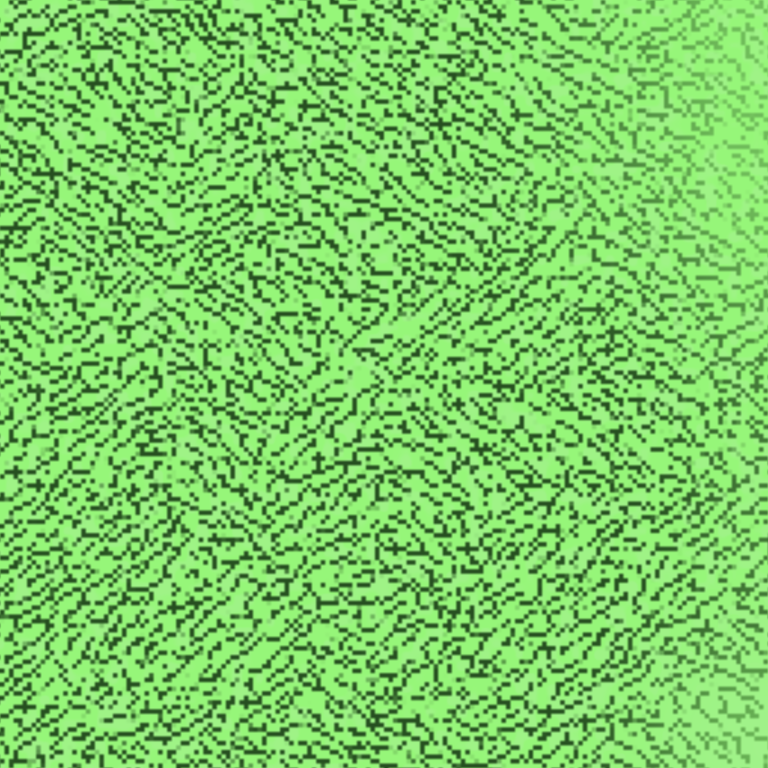
Give the GLSL for this texture, as a Shadertoy shader.

```glsl
const float CELLS = 170.0;
const vec3 LIGHT_GREEN = vec3(0.59, 0.965, 0.475);
const vec3 PALE_GREEN = vec3(0.63, 0.95, 0.54);
const vec3 DARK_GREEN = vec3(0.15, 0.31, 0.125);

float hash(vec2 p) {
    vec3 q = fract(vec3(p.xyx) * vec3(0.1031, 0.1030, 0.0973));
    q += dot(q, q.yzx + 33.33);
    return fract((q.x + q.y) * q.z);
}

float noise(vec2 p) {
    vec2 i = floor(p);
    vec2 f = p - i;
    f = f * f * (3.0 - 2.0 * f);
    float low = mix(hash(i), hash(i + vec2(1, 0)), f.x);
    float high = mix(hash(i + vec2(0, 1)), hash(i + vec2(1, 1)), f.x);
    return mix(low, high, f.y);
}

// Noise drawn out along one direction
float grain(vec2 p, float angle, float len, float width) {
    vec2 along = vec2(cos(angle), sin(angle));
    vec2 across = vec2(-along.y, along.x);
    return noise(vec2(dot(p, along) / len, dot(p, across) / width) + 300.0);
}

// Two crossing grains, each dominant in its own patches
float height(vec2 cell) {
    float patches = smoothstep(0.3, 0.7, noise(cell / 24.0 + 7.0));
    float rising = grain(cell, 0.55, 2.8, 1.3);
    float falling = grain(cell + 91.0, -0.5, 2.8, 1.3);
    return mix(rising, falling, patches) + 0.12 * hash(cell + 517.0);
}

// One for cells on a ridge crest, tested across the sharper axis
float crest(vec2 cell) {
    float h = height(cell);
    float left = height(cell - vec2(1, 0));
    float right = height(cell + vec2(1, 0));
    float below = height(cell - vec2(0, 1));
    float above = height(cell + vec2(0, 1));
    float bendX = abs(2.0 * h - left - right);
    float bendY = abs(2.0 * h - below - above);
    float neighbour = bendX > bendY ? max(left, right) : max(below, above);
    return smoothstep(-0.005, 0.035, h - neighbour);
}

// Soft interpolation between cell centres
float wormLines(vec2 p) {
    vec2 i = floor(p - 0.5);
    vec2 f = smoothstep(0.08, 0.92, p - 0.5 - i);
    float low = mix(crest(i), crest(i + vec2(1, 0)), f.x);
    float high = mix(crest(i + vec2(0, 1)), crest(i + vec2(1, 1)), f.x);
    return mix(low, high, f.y);
}

// Contrast loss toward the right, strongest in the upper corner
float fading(vec2 uv) {
    float upper = smoothstep(0.58, 0.92, uv.x) * smoothstep(0.45, 0.82, uv.y);
    float edge = smoothstep(0.82, 1.0, uv.x);
    return min(0.45 * upper + 0.25 * edge, 0.65);
}

void mainImage(out vec4 fragColor, in vec2 fragCoord) {
    vec2 uv = fragCoord / iResolution.xy;
    vec2 p = fragCoord / iResolution.y * CELLS;

    // Ground with faint mottling and a pale lower corner
    float corner = 1.0 - smoothstep(0.0, 0.28, distance(uv, vec2(1.0, 0.03)));
    float mottle = smoothstep(0.5, 0.8, noise(p / 2.5 + 40.0));
    vec3 ground = mix(LIGHT_GREEN, PALE_GREEN, max(0.8 * mottle, corner));

    // Dark broken lines
    float fade = max(fading(uv), 0.6 * corner);
    vec3 ink = mix(DARK_GREEN, LIGHT_GREEN, fade);
    fragColor = vec4(mix(ground, ink, wormLines(p)), 1.0);
}
```
